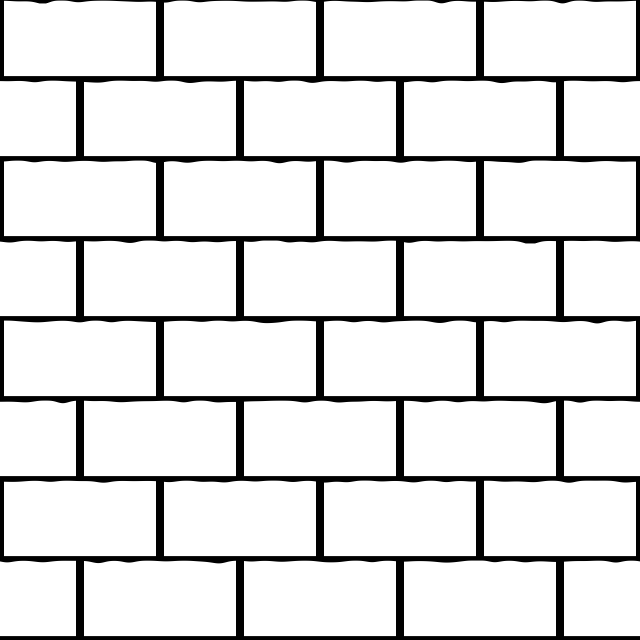
Reproduce this pattern procedurally as a Shadertoy shader.

```glsl
const float COLUMNS = 4.0;
const float ROWS = 8.0;
const float SIDE_GAP = 0.00625;  // half width of the upright joints
const float BED_GAP = 0.0061;    // joint below each brick
const float TOP_GAP = 0.0009;    // least joint above each brick
const float SAG_DEPTH = 0.0045;  // reach of the ragged upper edge
const int WAVES = 4;
const float BASE_WAVES = 6.0;    // whole waves across the canvas
const float WAVE_STEP = 5.0;
const vec3 MORTAR = vec3(0.0);
const vec3 BRICK = vec3(1.0);
const float TAU = 6.2831853;

float hash(vec2 p) {
    p = fract(p * vec2(0.1031, 0.1137) + 0.37);
    p += dot(p, p.yx + 19.19);
    return fract((p.x + p.y) * p.x * 7.31);
}

// Layered sines with whole frequencies wrap across the canvas
float raggedSag(float x, float row) {
    float sum = 0.0;
    for (int i = 0; i < WAVES; i++) {
        float k = float(i);
        float frequency = BASE_WAVES + WAVE_STEP * k;
        float phase = hash(vec2(row + 1.0, k + 3.0));
        float swell = 0.6 + 0.4 * sin(TAU * ((k + 2.0) * x + hash(vec2(k + 11.0, row + 5.0))));
        sum += swell * sin(TAU * (frequency * x + phase));
    }
    float wave = clamp(0.5 + 0.85 * sum / float(WAVES), 0.0, 1.0);
    return SAG_DEPTH * wave * wave;
}

// Distance inside a brick, positive within its face
float brickDistance(vec2 uv) {
    float row = mod(floor(uv.y * ROWS), ROWS);
    float stagger = 0.5 * (1.0 - mod(row, 2.0));
    vec2 local = fract(vec2(uv.x * COLUMNS + stagger, uv.y * ROWS)) / vec2(COLUMNS, ROWS);
    float side = min(local.x, 1.0 / COLUMNS - local.x) - SIDE_GAP;
    float bottom = local.y - BED_GAP;
    float top = 1.0 / ROWS - local.y - TOP_GAP - raggedSag(uv.x, row);
    return min(side, min(bottom, top));
}

void mainImage(out vec4 fragColor, in vec2 fragCoord) {
    vec2 uv = fragCoord / iResolution.xy;
    float pixel = 1.0 / min(iResolution.x, iResolution.y);
    float face = clamp(brickDistance(uv) / pixel + 0.5, 0.0, 1.0);
    fragColor = vec4(mix(MORTAR, BRICK, face), 1.0);
}
```
